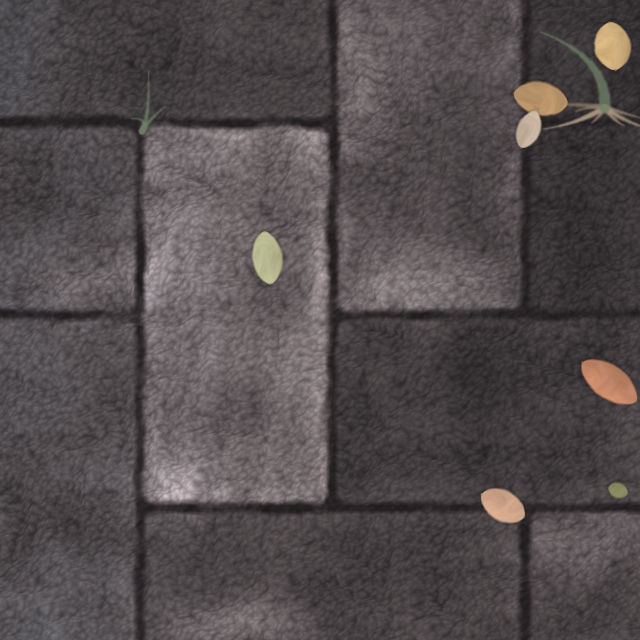
A WebGL 1 fragment shader for this texture:

```glsl
precision highp float;
// Weathered stone pavers in a herringbone bond, with fallen leaves and grass.
// Each cell of a square grid finds its 1x2 paver from mod(x + y, 4); layered
// sines stain the stone, stretched cellular noise gives it a slanted grain.
uniform vec2 u_resolution;

const float UNIT = 0.301;                // short side of a paver
const vec2 ORIGIN = vec2(0.219, 0.191);  // a grid corner, y pointing down
const float GAP = 0.017;                 // half joint, in paver units
const float ROUNDING = 0.06;             // corner radius, in paver units
const float WOBBLE = 0.003;              // roughness of paver edges
const float GRAIN = 0.34;
const float STAIN = 0.17;
const vec3 STONE_TINT = vec3(1.05, 0.965, 0.985);
const vec3 COOL_TINT = vec3(0.99, 0.98, 1.04);
const vec3 JOINT = vec3(0.135, 0.120, 0.125);
const vec3 STRAW = vec3(0.68, 0.60, 0.52);
const vec3 GRASS = vec3(0.43, 0.49, 0.40);
const vec2 TUFT = vec2(0.945, 0.168);
const vec2 SPRIG = vec2(0.222, 0.205);

float hash(vec2 p) { return fract(sin(dot(p, vec2(127.1, 311.7))) * 43758.5); }
mat2 rotation(float a) { return mat2(cos(a), -sin(a), sin(a), cos(a)); }

// Distance to the nearest jittered cell point
float cellular(vec2 p) {
  vec2 base = floor(p);
  float nearest = 2.0;
  for (int j = -1; j <= 1; j++)
    for (int i = -1; i <= 1; i++) {
      vec2 c = base + vec2(float(i), float(j));
      nearest = min(nearest, length(c + vec2(hash(c), hash(c + 41.3)) - p));
    }
  return nearest;
}

// Warped layered sines, roughly -1 to 1
float clouds(vec2 p) {
  float sum = 0.0, amp = 0.6;
  for (int i = 0; i < 5; i++) {
    p = rotation(0.9) * p * 1.65 + 1.7;
    p += 0.7 * sin(p.yx * 1.2 + float(i));
    sum += amp * sin(p.x) * sin(p.y);
    amp *= 0.68;
  }
  return sum;
}

float spot(vec2 p, float x, float y, float rx, float ry) {
  vec2 q = (p - vec2(x, y)) / vec2(rx, ry);
  return exp(-dot(q, q));
}

float roundedBox(vec2 p, vec2 halfSize, float r) {
  vec2 q = abs(p) - halfSize + r;
  return length(max(q, 0.0)) + min(max(q.x, q.y), 0.0) - r;
}

float cover(float d) {
  float blur = 0.0018 + 0.7 / u_resolution.y;
  return 1.0 - smoothstep(-blur, blur, d);
}

// Uneven oval with a faint shadow
void leaf(inout vec3 col, vec2 p, vec2 centre, vec2 size, float angle, vec3 tint) {
  vec2 q = rotation(angle) * (p - centre);
  float mottle = clouds(q * 45.0 + centre * 9.0), t = q.x / size.x;
  float width = size.y * pow(max(1.0 - t * t, 0.0), 0.65);
  float d = max(abs(q.y) - width, abs(q.x) - size.x) + 0.0012 * mottle;
  col *= 1.0 - 0.25 * (1.0 - smoothstep(-0.002, 0.007, d));
  col = mix(col, tint * (0.98 + 0.06 * q.y / size.y + 0.07 * mottle), cover(d));
}

// Tapered blade along a quadratic curve
void blade(inout vec3 col, vec2 p, vec2 a, vec2 b, vec2 c, float width, vec3 tint) {
  float d = 1.0;
  vec2 last = a;
  for (int i = 1; i <= 8; i++) {
    float t = float(i) / 8.0;
    vec2 next = mix(mix(a, b, t), mix(b, c, t), t), s = next - last;
    float h = clamp(dot(p - last, s) / dot(s, s), 0.0, 1.0);
    d = min(d, length(p - last - s * h) - width * (1.1 - t));
    last = next;
  }
  col = mix(col, tint, 0.8 * cover(d));
}

vec3 paving(vec2 p) {
  // Herringbone lookup
  vec2 wobble = WOBBLE * vec2(clouds(p * 18.0), clouds(p.yx * 18.0 + 7.0));
  vec2 g = (p + wobble - ORIGIN) / UNIT, cell = floor(g);
  float k = mod(cell.x + cell.y, 4.0);
  bool upright = k < 1.5;
  vec2 size = upright ? vec2(1.0, 2.0) : vec2(2.0, 1.0);
  vec2 corner = cell - mod(floor(k + 0.5), 2.0) * (size - 1.0);
  vec2 middle = corner + 0.5 * size, away = middle - vec2(0.8, 0.6);
  float d = UNIT * roundedBox(g - middle, 0.5 * size - GAP, ROUNDING);

  // Tone of each paver, then worn and dark patches and pale rims
  float bleach = upright ? exp(-0.9 * dot(away, away)) : 0.0;
  float tone = 0.25 + dot(middle, vec2(-0.018, 0.012)) + 0.17 * bleach + 0.02 * hash(corner);
  float worn = 1.5 * spot(p, 0.14, 0.44, 0.13, 0.05) + spot(p, 0.57, 0.16, 0.05, 0.08)
    + spot(p, 0.67, 0.45, 0.15, 0.05) + 1.3 * spot(p, 0.38, 0.98, 0.13, 0.04)
    + spot(p, 0.27, 0.765, 0.07, 0.05) + 0.6 * spot(p, 0.28, 0.32, 0.08, 0.10)
    + 0.8 * spot(p, 0.93, 0.86, 0.09, 0.06) + 0.5 * spot(p, 0.08, 0.10, 0.08, 0.08);
  float dark = spot(p, 0.37, 0.635, 0.07, 0.05) + spot(p, 0.44, 0.47, 0.06, 0.06)
    + 0.6 * spot(p, 0.73, 0.20, 0.07, 0.15) + 0.5 * spot(p, 0.75, 0.6, 0.08, 0.08);
  float stain = clouds(p * 5.0 + corner * 2.3), mottle = clouds(p * 15.0);
  tone += 0.13 * worn * (0.85 + 0.4 * stain) - 0.08 * dark;
  tone += (0.01 + 0.08 * bleach) * (0.7 + mottle) * exp(-abs(d + 0.016) / 0.012);

  // Slanted grain
  vec2 q = rotation(-0.6) * p + 0.008 * vec2(stain, mottle);
  float grain = 0.95 - cellular(q * vec2(58.0, 105.0)) - cellular(q * vec2(105.0, 165.0) + 9.0);
  tone *= 1.0 + STAIN * stain + 0.13 * mottle + GRAIN * grain;

  float cool = (1.0 - smoothstep(0.0, 0.4, p.x)) * (0.5 + 0.5 * stain);
  vec3 stone = max(tone, 0.12) * mix(STONE_TINT, COOL_TINT, cool);
  float joint = smoothstep(-0.008, 0.004, d + 0.002 * mottle);
  return mix(stone, JOINT * (1.0 + 0.3 * grain), joint * clamp(0.85 + 0.3 * mottle, 0.5, 1.0));
}

void main() {
  vec2 p = gl_FragCoord.xy / u_resolution;
  p.y = 1.0 - p.y;
  vec3 col = paving(p);
  // Dry straw fan, green arc and small sprig
  for (int i = 0; i < 9; i++) {
    float f = float(i), r = hash(vec2(f, 3.0));
    vec2 tip = TUFT + vec2(-0.12 + 0.025 * f, 0.05 * r - 0.004);
    blade(col, p, TUFT, mix(TUFT, tip, 0.5) + vec2(0.0, 0.03 * r - 0.012), tip, 0.004, STRAW * (0.75 + 0.35 * r));
  }
  blade(col, p, TUFT, vec2(0.95, 0.09), vec2(0.845, 0.05), 0.009, GRASS);
  for (int i = 0; i < 3; i++) {
    float f = float(i);
    vec2 tip = SPRIG + vec2(0.026 * f - 0.016, -0.02 - 0.065 * f * (2.0 - f) - 0.009 * f);
    blade(col, p, SPRIG, SPRIG + vec2(0.012, -0.02), tip, 0.0045, GRASS);
  }
  // Fallen leaves
  leaf(col, p, vec2(0.418, 0.403), vec2(0.042, 0.023), 1.45, vec3(0.74, 0.74, 0.58));
  leaf(col, p, vec2(0.952, 0.597), vec2(0.052, 0.026), 0.62, vec3(0.77, 0.53, 0.41));
  leaf(col, p, vec2(0.786, 0.790), vec2(0.038, 0.024), 0.50, vec3(0.83, 0.66, 0.55));
  leaf(col, p, vec2(0.957, 0.072), vec2(0.038, 0.028), 1.45, vec3(0.82, 0.69, 0.49));
  leaf(col, p, vec2(0.845, 0.154), vec2(0.043, 0.026), 0.20, vec3(0.74, 0.59, 0.42));
  leaf(col, p, vec2(0.826, 0.202), vec2(0.031, 0.018), -1.20, vec3(0.80, 0.72, 0.64));
  leaf(col, p, vec2(0.966, 0.766), vec2(0.016, 0.012), 0.30, vec3(0.54, 0.54, 0.38));
  gl_FragColor = vec4(clamp(col, 0.0, 1.0), 1.0);
}
```
